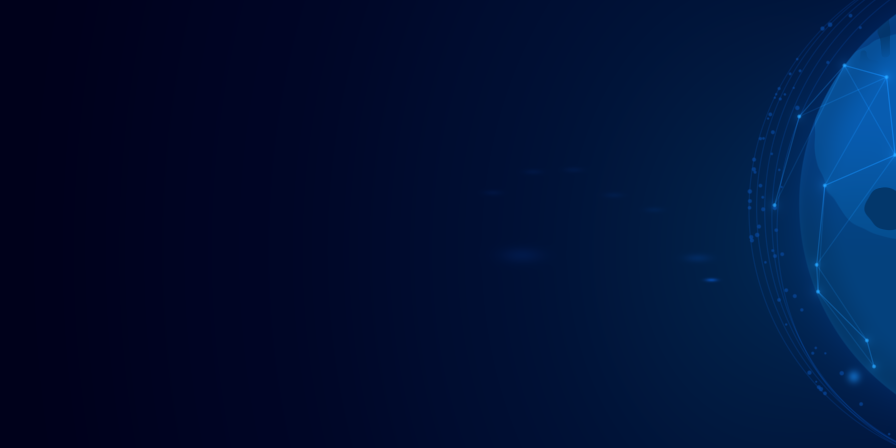
Give the GLSL for this background, as a Shadertoy shader.

```glsl
// Dark blue backdrop with a glowing networked globe cut off by the right edge.

// Units: canvas height = 1, origin at lower left
const vec2  GLOBE_POS = vec2(2.309, 0.544);
const float GLOBE_R = 0.525;
const vec2  SHELL_POS = vec2(2.255, 0.531);
const float SHELL_R = 0.583;
const vec2  LAND_POS = vec2(2.018, 0.693);
const vec2  LAND_SIZE = vec2(0.200, 0.229);
const vec2  GULF_POS = vec2(1.980, 0.534);
const vec2  GULF_SIZE = vec2(0.044, 0.047);
const vec2  GLOW_POS = vec2(1.72, 0.44);

const vec3 NIGHT = vec3(0.000, 0.002, 0.105);
const vec3 NAVY = vec3(0.000, 0.020, 0.145);
const vec3 DEEP = vec3(0.000, 0.058, 0.200);
const vec3 HAZE = vec3(0.006, 0.140, 0.295);
const vec3 SEA_LOW = vec3(0.015, 0.255, 0.490);
const vec3 SEA_HIGH = vec3(0.020, 0.275, 0.590);
const vec3 LAND_LOW = vec3(0.020, 0.300, 0.550);
const vec3 LAND_HIGH = vec3(0.030, 0.360, 0.690);
const vec3 GULF_COLOR = vec3(0.010, 0.215, 0.420);
const vec3 DOT_BLUE = vec3(0.030, 0.290, 0.640);
const vec3 CYAN = vec3(0.150, 0.650, 1.000);

const int DOTS = 60;
const int ARCS = 5;
const int STREAKS = 5;
const int HUBS = 10;
// Main network nodes, ordered along the path that links them
const vec2 HUB[HUBS] = vec2[HUBS](
    vec2(1.951, 0.182), vec2(1.935, 0.240), vec2(1.826, 0.349),
    vec2(1.823, 0.409), vec2(1.841, 0.586), vec2(1.998, 0.654),
    vec2(1.979, 0.828), vec2(1.885, 0.854), vec2(1.784, 0.740),
    vec2(1.729, 0.542));

float hash(vec2 p) {
    return fract(sin(dot(p, vec2(127.1, 311.7))) * 43758.5453);
}

float noise(vec2 p) {
    vec2 i = floor(p), f = fract(p);
    f *= f * (3.0 - 2.0 * f);
    return mix(mix(hash(i), hash(i + vec2(1, 0)), f.x),
               mix(hash(i + vec2(0, 1)), hash(i + vec2(1, 1)), f.x), f.y);
}

float segmentDist(vec2 p, vec2 a, vec2 b) {
    vec2 ab = b - a;
    return length(p - a - ab * clamp(dot(p - a, ab) / dot(ab, ab), 0.0, 1.0));
}

// Approximate signed distance to an ellipse
float ellipseDist(vec2 p, vec2 r) {
    float k = length(p / r);
    return k * (k - 1.0) / max(length(p / (r * r)), 1e-4);
}

float blob(vec2 p, vec2 size) {
    p /= size;
    return exp(-min(dot(p, p), 40.0));
}

// Line that keeps its weight at any canvas size
float stroke(float d, float halfWidth, float px) {
    return smoothstep(halfWidth + px, max(halfWidth - px, 0.0), d);
}

vec3 background(vec2 p) {
    float d = length((p - GLOW_POS) * vec2(1.0, 0.75));
    vec3 col = mix(HAZE, DEEP, smoothstep(-0.1, 0.70, d));
    col = mix(col, NAVY, smoothstep(0.55, 1.2, d));
    return mix(col, NIGHT, smoothstep(1.1, 1.75, d));
}

// Faint blurred streaks drifting left of the globe
vec3 streaks(vec2 p) {
    float light = 0.08 * blob(p - vec2(1.164, 0.430), vec2(0.045, 0.017))
                + 0.35 * blob(p - vec2(1.588, 0.375), vec2(0.013, 0.004))
                + 0.10 * blob(p - vec2(1.557, 0.424), vec2(0.028, 0.009));
    for (int i = 0; i < STREAKS; i++) {
        float id = float(i);
        vec2 pos = vec2(1.10 + 0.09 * id, 0.53 + 0.11 * hash(vec2(id, 4.0)));
        light += 0.05 * blob(p - pos, vec2(0.020, 0.006));
    }
    return light * vec3(0.05, 0.40, 0.95);
}

vec3 globe(vec2 p, float d, float px) {
    float height = smoothstep(0.40, 0.75, p.y);
    float rough = (noise(p * 30.0) - 0.5) * 0.010;
    float land = smoothstep(px, -px, ellipseDist(p - LAND_POS, LAND_SIZE) + rough);
    float gulf = smoothstep(px, -px, ellipseDist(p - GULF_POS, GULF_SIZE) + 2.0 * rough);
    float ice = smoothstep(0.62, 0.72, noise(p * 42.0)) * smoothstep(0.85, 0.93, p.y);
    vec3 col = mix(SEA_LOW, SEA_HIGH, height);
    col = mix(col, mix(LAND_LOW, LAND_HIGH, height), land);
    col = mix(col, GULF_COLOR, max(gulf, 0.6 * ice));
    float inside = max(-d, 0.0);
    return col * mix(0.82, 1.0, smoothstep(0.0, 0.10, inside)) + 0.05 * exp(-inside / 0.012) * CYAN;
}

void mainImage(out vec4 fragColor, in vec2 fragCoord) {
    vec2 p = fragCoord / iResolution.y;
    float px = 1.0 / iResolution.y;
    vec3 col = background(p) + streaks(p);

    // Globe with its outer halo
    float d = length(p - GLOBE_POS) - GLOBE_R;
    col += exp(-max(d, 0.0) / 0.07) * vec3(0.0, 0.050, 0.110);
    col = mix(col, globe(p, d, px), smoothstep(px, -px, d));

    // Orbit arcs and dots on the transparent shell
    vec2 q = p - SHELL_POS;
    for (int i = 0; i < ARCS; i++) {
        float k = float(i), tilt = 0.16 * (k - 2.0);
        vec2 r = mat2(cos(tilt), sin(tilt), -sin(tilt), cos(tilt)) * q;
        float arc = abs(ellipseDist(r, SHELL_R * vec2(1.0 - 0.03 * k, 1.0)));
        col += DOT_BLUE * 0.14 * stroke(arc, 0.0007, px);
    }
    for (int i = 0; i < DOTS; i++) {
        float id = float(i), h = hash(vec2(id, 1.0)) * 2.0 - 1.0;
        float a = sign(h) * pow(abs(h), 1.4) * 1.15;
        float r = SHELL_R * (1.0 - 0.13 * pow(hash(vec2(id, 2.0)), 2.5));
        float size = mix(0.002, 0.005, hash(vec2(id, 3.0)));
        float dotDist = length(q + r * vec2(cos(a), sin(a))) - size;
        col = mix(col, DOT_BLUE, 0.65 * smoothstep(px, -px, dotDist));
    }

    // Hub network: bright links to the next node, faint ones to the second
    for (int i = 0; i < HUBS; i++) {
        float hub = length(p - HUB[i]);
        float near = segmentDist(p, HUB[i], HUB[min(i + 1, HUBS - 1)]);
        float far = segmentDist(p, HUB[i], HUB[min(i + 2, HUBS - 1)]);
        if (i < HUBS - 1) col += CYAN * 0.16 * stroke(near, 0.0007, px);
        if (i < HUBS - 2) col += CYAN * 0.08 * stroke(far, 0.0007, px);
        col += CYAN * 0.14 * exp(-hub / 0.010);
        col = mix(col, CYAN, 0.7 * smoothstep(px, -px, hub - 0.004));
    }
    col += CYAN * 0.35 * blob(p - vec2(1.906, 0.159), vec2(0.014));

    fragColor = vec4(clamp(col, 0.0, 1.0), 1.0);
}
```
